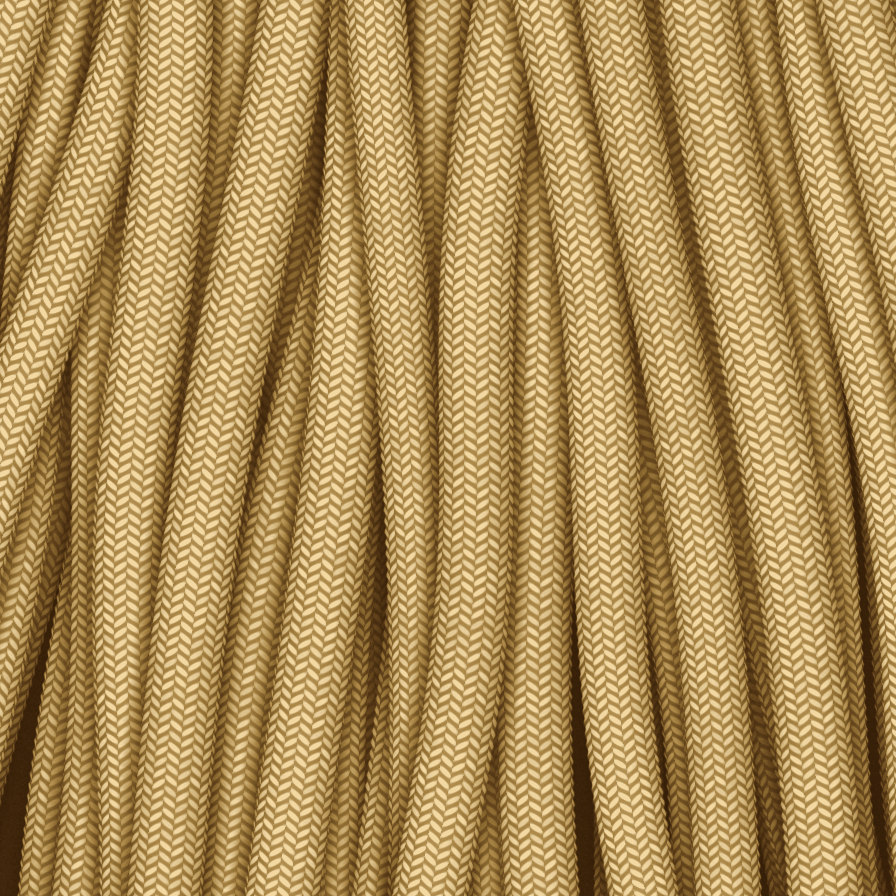
This texture is drawn by a Shadertoy shader. Its source:

```glsl
// Heaped tan braided cords that fan out towards the bottom, with herringbone stitches.

const int   LAYERS      = 4;       // back to front
const int   CORDS       = 16;      // cords in each layer
const float SPAN        = 1.6;     // width of one layer at mid height
const float FAN         = 0.42;    // spread of the cords towards the bottom
const float LEAN        = 0.20;    // random slant of single cords
const float JITTER      = 0.85;    // random shift of cords, in slots
const float BEND        = 0.013;   // sideways waviness
const float HALF_WIDTH  = 0.039;   // cord radius
const float ROWS        = 82.0;    // stitches per unit of length
const float COLUMNS     = 3.0;     // stitch columns per cord radius
const float STITCH_TILT = 0.70;    // rise of a stitch over its column, in rows
const float GAP_TONE    = 0.60;    // tone between stitches on top of a cord
const float GAP_EDGE    = 0.42;    // tone between stitches on its sides
const float STITCH_TONE = 1.07;
const float SHADOW_SIZE = 0.025;   // reach of the shadow beside a cord
const float SHADOW_TONE = 0.36;
const float PI          = 3.14159;

const vec3 PALETTE[6] = vec3[6](
    vec3(0.21, 0.12, 0.03), vec3(0.37, 0.25, 0.10), vec3(0.53, 0.40, 0.18),
    vec3(0.67, 0.53, 0.28), vec3(0.77, 0.65, 0.42), vec3(0.90, 0.80, 0.60));

float hash(vec2 p) {
    return fract(sin(dot(p, vec2(127.1, 311.7))) * 43758.5453);
}

// Smooth one-dimensional noise, separate for each seed
float noise(float x, float seed) {
    float cell = floor(x), f = fract(x);
    return mix(hash(vec2(cell, seed)), hash(vec2(cell + 1.0, seed)), f * f * (3.0 - 2.0 * f));
}

// Horizontal position of a cord's centre line at height y
float cordCentre(float base, float seed, float y) {
    float lean = LEAN * (hash(vec2(seed, 1.3)) - 0.5);
    float wave = sin(y * (4.0 + 3.0 * hash(vec2(seed, 2.7))) + 6.3 * hash(vec2(seed, 3.1)));
    return 0.5 + base * (1.0 + FAN * (0.5 - y)) + lean * (y - 0.5) + BEND * wave;
}

// Herringbone weave: 0 in the gaps, about 1 on the stitches
float weave(float across, float along, float seed) {
    float w = across * (1.0 + 0.25 * pow(across, 4.0)) * COLUMNS + hash(vec2(seed, 4.9));
    float column = floor(w), f = w - column;
    float parity = mod(column, 2.0);
    float phase = along * ROWS + (1.0 - 2.0 * parity) * STITCH_TILT * (f - 0.5) + 0.4 * parity;
    float strand = 0.5 - 0.5 * cos(2.0 * PI * phase);
    float crown = 0.42 + 0.58 * sin(PI * f);
    float variation = 0.84 + 0.26 * hash(vec2(column + seed * 7.0, floor(phase)));
    return smoothstep(0.02, 0.74, strand * crown) * variation;
}

// Rounded, slightly flattened cord lit from the upper left
float cordLight(float across) {
    float body = pow(max(1.0 - across * across, 0.0), 0.36);
    return mix(0.44, 1.02, body) - 0.07 * across;
}

vec3 toneColour(float tone) {
    float t = clamp(tone, 0.0, 1.0) * 5.0;
    int i = min(int(t), 4);
    return mix(PALETTE[i], PALETTE[i + 1], t - float(i)) * clamp(tone, 1.0, 1.06);
}

void mainImage(out vec4 fragColor, in vec2 fragCoord) {
    vec2 p = fragCoord / iResolution.y;
    float pixel = 1.0 / iResolution.y;
    float tone = 0.06;

    for (int layer = 0; layer < LAYERS; layer++) {
        float depth = float(LAYERS - 1 - layer);
        for (int i = 0; i < CORDS; i++) {
            // Path of this cord
            float seed = float(i + layer * 31) + 1.0;
            float slot = float(i) + 0.5 + 0.5 * mod(depth, 2.0) + JITTER * (hash(vec2(seed, 5.7)) - 0.5);
            float base = SPAN * (slot / float(CORDS) - 0.5);
            float centre = cordCentre(base, seed, p.y);
            float slope = (cordCentre(base, seed, p.y + 0.01) - centre) / 0.01;

            // Coordinates across and along the cord
            float side = (p.x - centre) / sqrt(1.0 + slope * slope);
            float along = p.y + slope * (p.x - centre) + hash(vec2(seed, 6.1));
            float radius = HALF_WIDTH * (0.86 + 0.24 * hash(vec2(seed, 7.9)));
            float edge = abs(side) - radius + 0.0008 * cos(2.0 * PI * along * ROWS);
            if (edge > SHADOW_SIZE) continue;

            // Contact shadow on the cords beneath
            tone *= mix(SHADOW_TONE, 1.0, smoothstep(-0.004, SHADOW_SIZE, edge));

            // Stitched surface
            float across = clamp(side / radius, -1.0, 1.0);
            float light = cordLight(across) * (1.0 - 0.05 * depth);
            light *= 0.93 + 0.08 * noise(along * 5.0, seed) + 0.08 * hash(vec2(seed, 8.3));
            float gap = mix(GAP_TONE, GAP_EDGE, across * across);
            float cord = light * mix(gap, STITCH_TONE, weave(across, along, seed));
            tone = mix(tone, cord, 1.0 - smoothstep(-pixel, pixel, edge));
        }
    }

    // Fine fibre grain
    tone += 0.03 * (hash(floor(p * 512.0)) - 0.5);
    fragColor = vec4(toneColour(tone), 1.0);
}
```
